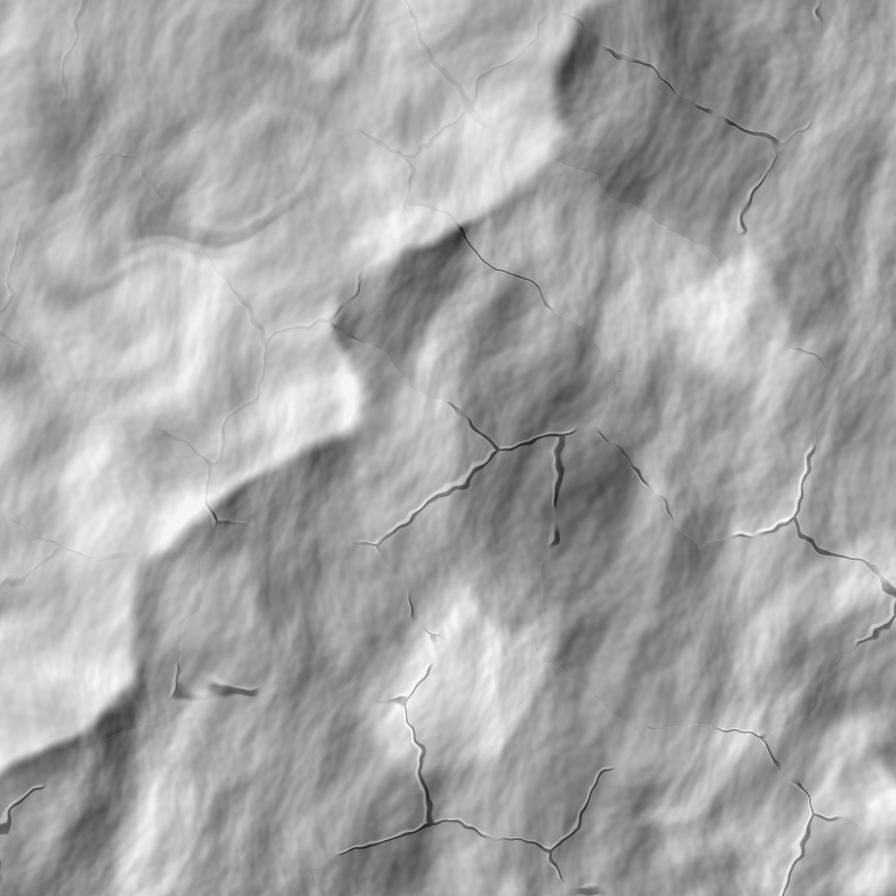
Give the GLSL for this texture map, as a Shadertoy shader.

```glsl
// Shaded grey relief: a bright winding ridge, its shadow, streaked slopes and fine cracks.

const float TAU = 6.2831853;
const float LOWLAND_TONE = 0.60;
const float RIDGE_TONE = 0.765;
const float UPLAND_TONE = 0.65;
const float RIDGE_SOFTNESS = 0.012;
const float SHADOW_DEPTH = 0.26;
const float SHADOW_REACH = 0.065;
const float RIM_LIGHT = 0.09;
const float STEEP_ANGLE = 1.25;      // direction of the tall streaks
const float OBLIQUE_ANGLE = 0.5;     // direction of the slanted ripples
const float STREAK_CONTRAST = 0.28;
const float RIPPLE_CONTRAST = 0.27;
const float PATCH_LIGHT = 0.16;
const float GRAIN_CONTRAST = 0.0065;
const float GRAIN_STEP = 0.003;
const float CELL_SCALE = 4.6;
const float CELL_CONTRAST = 0.07;
const float CRACK_WIDTH = 0.0024;
const vec2 LIGHT_DIR = vec2(-0.83, 0.56);

vec2 hash2(vec2 p) {
    vec3 q = fract(p.xyx * vec3(0.1031, 0.1030, 0.0973));
    q += dot(q, q.yzx + 33.33);
    return fract((q.xx + q.yz) * q.zy);
}

vec2 gradientAt(vec2 cell) {
    float a = TAU * hash2(cell + 71.0).x;
    return vec2(cos(a), sin(a));
}

// Gradient noise, roughly -0.7 to 0.7
float noise(vec2 p) {
    vec2 i = floor(p), f = fract(p);
    vec2 u = f * f * f * (f * (f * 6.0 - 15.0) + 10.0);
    vec2 x = vec2(1.0, 0.0), y = vec2(0.0, 1.0);
    float low = mix(dot(gradientAt(i), f), dot(gradientAt(i + x), f - x), u.x);
    float high = mix(dot(gradientAt(i + y), f - y), dot(gradientAt(i + 1.0), f - 1.0), u.x);
    return mix(low, high, u.y);
}

// Coordinates along and across a direction
vec2 alongAcross(vec2 p, float angle) {
    vec2 d = vec2(cos(angle), sin(angle));
    return vec2(dot(p, d), dot(p, vec2(-d.y, d.x)));
}

float height(vec2 p) {
    vec2 q = alongAcross(p, STEEP_ANGLE) * vec2(10.0, 15.0);
    float sum = 0.0, amp = 0.5;
    for (int i = 0; i < 4; i++) {
        sum += amp * noise(q);
        q = q * 2.03 + 17.3;
        amp *= 0.42;
    }
    return sum;
}

// Signed distance to the stepped ridge line, positive on the lit side
float ridgeSide(vec2 p) {
    float bend = 0.05 * cos(TAU * (p.y - 0.24) / 0.29);
    float wobble = 0.035 * noise(p * 9.0) + 0.012 * noise(p * 30.0);
    return 0.7 * (0.79 * (p.y - 0.167) + 0.05 + bend + wobble - p.x);
}

// x: distance to the nearest cell border, y: random value of the cell
vec2 cells(vec2 p) {
    vec2 q = p * CELL_SCALE, base = floor(q);
    float nearest = 9.0, second = 9.0, id = 0.0;
    for (int j = -1; j <= 1; j++)
    for (int i = -1; i <= 1; i++) {
        vec2 c = base + vec2(i, j);
        vec2 r = hash2(c + 13.0);
        float d = length(c + r - q);
        if (d < nearest) { second = nearest; nearest = d; id = r.x; }
        else second = min(second, d);
    }
    return vec2(0.5 * (second - nearest) / CELL_SCALE, id);
}

void mainImage(out vec4 fragColor, in vec2 fragCoord) {
    vec2 p = fragCoord / iResolution.y;
    vec2 bent = p + 0.03 * vec2(noise(p * 6.0), noise(p * 6.0 + 40.0));

    // Broad tones: lowland, lit ridge face, upland behind it
    float side = ridgeSide(p);
    float lit = smoothstep(-RIDGE_SOFTNESS, RIDGE_SOFTNESS, side);
    float upland = smoothstep(0.13, 0.24, side + 0.12 * noise(p * 7.0 + 5.0))
                 * smoothstep(0.45, 0.75, p.y);
    float tone = mix(LOWLAND_TONE, mix(RIDGE_TONE, UPLAND_TONE, upland), lit);
    tone += RIM_LIGHT * lit * exp(-max(side, 0.0) / 0.04);
    float shadow = exp(min(side, 0.0) / SHADOW_REACH) * (1.0 - lit);
    tone -= SHADOW_DEPTH * shadow * (0.35 + 0.65 * smoothstep(-0.25, 0.3, noise(p * 7.0 + 3.0)));

    // Tall streaks and slanted ripples
    vec2 steep = alongAcross(bent, STEEP_ANGLE + 0.25 * upland);
    float streak = noise(steep * vec2(4.0, 13.0) + 8.0) + 0.5 * noise(steep * vec2(9.0, 27.0));
    float corner = smoothstep(0.9, 1.25, p.x - p.y + 0.5);
    float rippled = max(corner, lit * (0.75 - 0.3 * upland));
    float ripple = noise(alongAcross(bent, OBLIQUE_ANGLE) * vec2(7.0, 23.0));
    tone += STREAK_CONTRAST * streak * (1.0 - 0.5 * rippled) + RIPPLE_CONTRAST * ripple * rippled;

    // Pale tilted faces on the lowland
    float patches = smoothstep(0.16, 0.3, noise(steep * vec2(4.0, 9.0) + 27.0));
    tone += PATCH_LIGHT * patches * (1.0 - lit) * (1.0 - shadow);

    // Fine relief lit from the upper left
    vec2 toLight = LIGHT_DIR * GRAIN_STEP;
    float slope = (height(bent - toLight) - height(bent + toLight)) / (2.0 * GRAIN_STEP);
    tone += GRAIN_CONTRAST * slope * (1.0 - 0.25 * lit);

    // Tilted cells with broken, jagged cracks and pale lips
    vec2 jag = p + 0.022 * vec2(noise(p * 17.0), noise(p * 17.0 + 60.0))
                 + 0.006 * vec2(noise(p * 60.0), noise(p * 60.0 + 30.0));
    vec2 cell = cells(jag);
    float width = max(CRACK_WIDTH, 1.0 / iResolution.y);
    float crack = 1.0 - smoothstep(0.3 * width, width, cell.x);
    float lip = 1.0 - smoothstep(0.3 * width, 1.4 * width, cells(jag - toLight * 1.3).x);
    float broken = smoothstep(0.0, 0.2, noise(p * 5.0 + 11.0) + 0.35 * noise(p * 34.0))
                 * (1.0 - 0.8 * lit);
    tone += CELL_CONTRAST * (cell.y - 0.5) * (1.0 - lit);
    tone += broken * (0.14 * lip * (1.0 - crack) - 0.24 * crack);

    fragColor = vec4(vec3(clamp(tone, 0.16, 0.96)), 1.0);
}
```
